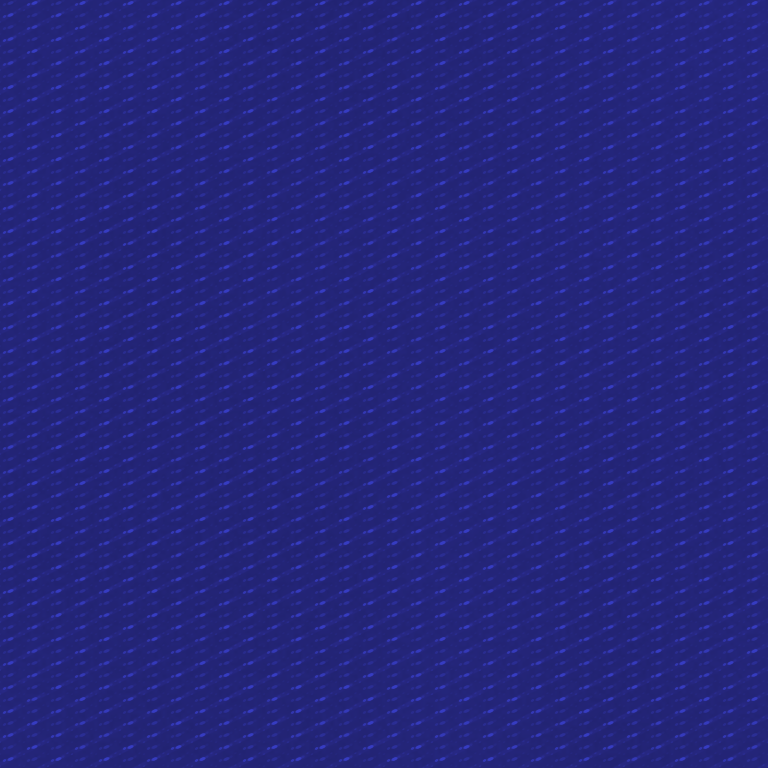
Write a Shadertoy shader that draws this texture.

```glsl
// Deep blue twill cloth: 32 columns and 64 rows of slanted dashes, bright on
// every second cell in brick order, so that lit and dark wales climb to the right.
// Flecks are soft ellipses on a lattice, with hashed strength per cell.

const vec2 REPEATS = vec2(32.0, 64.0);
const vec2 CELL_SIZE = vec2(16.0, 8.0);   // cell proportions in 1/512 of the canvas
const int FLECKS = 5;

const vec3 BASE   = vec3(0.138, 0.143, 0.466);
const vec3 THREAD = vec3(0.160, 0.163, 0.545);
const vec3 GLINT  = vec3(0.212, 0.235, 0.760);

float hash(vec2 p) {
    p = fract(p * vec2(0.1031, 0.1137));
    p += dot(p, p.yx + 33.33);
    return fract((p.x + p.y) * p.x * 41.7);
}

float valueNoise(vec2 p) {
    vec2 i = floor(p);
    vec2 f = fract(p);
    f = f * f * (3.0 - 2.0 * f);
    float low = mix(hash(i), hash(i + vec2(1.0, 0.0)), f.x);
    float high = mix(hash(i + vec2(0.0, 1.0)), hash(i + vec2(1.0)), f.x);
    return mix(low, high, f.y);
}

// Lit cells form a brick order; the cells between them stay dim.
float cellStrength(vec2 id, float seed) {
    float dimCell = mod(id.x + id.y, 2.0);
    return mix(1.0, 0.42, dimCell) * mix(0.8, 1.15, hash(id + seed));
}

// Soft slanted ellipse repeated once per cell.
float fleck(vec2 p, vec2 center, vec2 radius, float soft, float seed) {
    vec2 id = floor(p - center + 0.5);
    vec2 d = (p - center - id) * CELL_SIZE;
    d.y -= 0.3 * d.x;
    float dist = (length(d / radius) - 1.0) * min(radius.x, radius.y);
    return cellStrength(id, seed) * (1.0 - smoothstep(-soft, soft, dist));
}

// Slanted thread on every second wale, broken along its length.
float thread(vec2 p, float soft) {
    float across = 0.5 * (p.y - p.x - 0.31);
    float d = 2.0 * abs(across - floor(across + 0.5)) * CELL_SIZE.y;
    float body = 1.0 - smoothstep(1.0 - soft, 2.2 + soft, d);
    float broken = valueNoise(p * vec2(5.0, 2.5));
    return body * mix(0.1, 1.0, broken);
}

// Small flecks strung along the slope, each fainter than the main dash.
float smallFlecks(vec2 p, float soft) {
    float sum = 0.0;
    for (int i = 0; i < FLECKS; i++) {
        float k = float(i);
        float along = 0.62 + 0.19 * k;
        float lift = 0.31 + along + 0.16 * sin(k * 2.4);
        float size = 0.65 + 0.2 * cos(k * 2.1);
        float level = i == 3 ? 0.75 : 0.26;
        vec2 radius = vec2(size * 1.3, size);
        sum = max(sum, level * fleck(p, vec2(along, lift), radius, soft, k * 7.0));
    }
    return sum;
}

void mainImage(out vec4 fragColor, in vec2 fragCoord) {
    vec2 uv = fragCoord / iResolution.xy;
    vec2 p = uv * REPEATS;
    float pixel = 512.0 / min(iResolution.x, iResolution.y);
    float soft = max(0.4, 0.6 * pixel);

    // Broad shading, fine grain and a slightly lit upper right corner
    float shade = valueNoise(uv * vec2(5.0, 3.0) + 4.0) - 0.5;
    float grain = valueNoise(p * vec2(6.0, 3.0) + 17.0) - 0.5;
    float corner = smoothstep(1.5, 2.0, uv.x + uv.y);
    vec3 color = BASE * (1.0 + 0.04 * shade + 0.05 * grain + 0.04 * corner);

    // Weave: thread first, then the small flecks and the main dash
    color = mix(color, THREAD, 0.7 * thread(p, 0.4 * soft));
    float dash = fleck(p, vec2(0.44, 0.75), vec2(2.0, 1.05), soft, 53.0);
    float glint = max(smallFlecks(p, soft), dash);
    color = mix(color, GLINT, clamp(glint, 0.0, 1.0));

    fragColor = vec4(color, 1.0);
}
```
